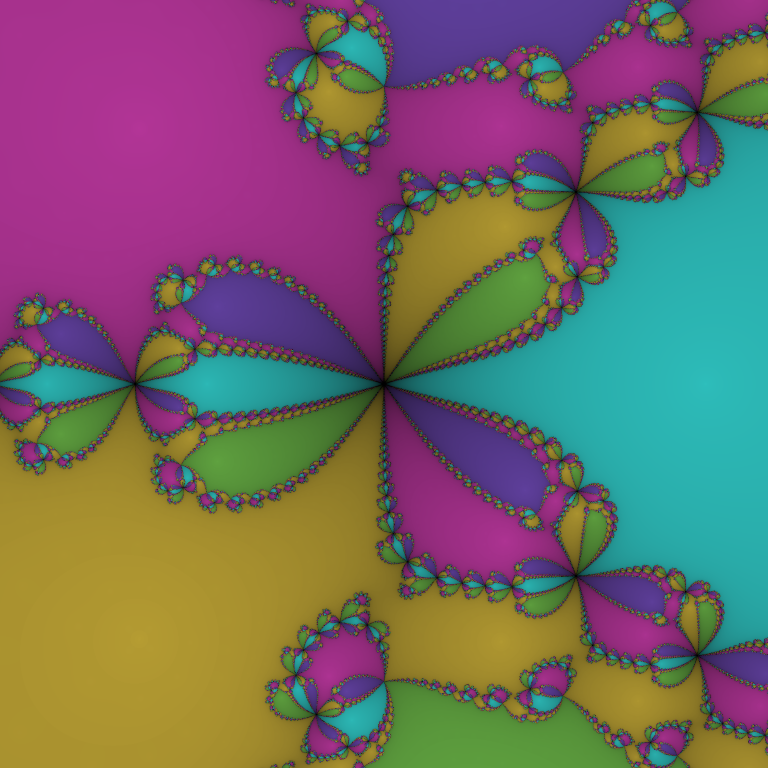
Write a Shadertoy shader that draws this background.

```glsl
const int MAX_STEPS = 48;
const float TOLERANCE = 1e-3;
const float FADE_PER_STEP = 0.022;

// Roots of z^5 + z^3 - 1
const vec2 ROOTS[5] = vec2[5](
    vec2(0.83762, 0.0),
    vec2(-0.63666, 0.66472), vec2(-0.63666, -0.66472),
    vec2(0.21785, 1.16694), vec2(0.21785, -1.16694));

const vec3 CYAN = vec3(0.18, 0.75, 0.74);
const vec3 MAGENTA = vec3(0.71, 0.21, 0.60);
const vec3 GOLD = vec3(0.72, 0.62, 0.20);
const vec3 PURPLE = vec3(0.39, 0.26, 0.64);
const vec3 GREEN = vec3(0.39, 0.66, 0.26);
const vec3 BASIN_COLORS[5] = vec3[5](CYAN, MAGENTA, GOLD, PURPLE, GREEN);

// Complex arithmetic
vec2 cmul(vec2 a, vec2 b) {
    return vec2(a.x * b.x - a.y * b.y, a.x * b.y + a.y * b.x);
}

// Scaling first keeps the squared length in range
vec2 cdiv(vec2 a, vec2 b) {
    float scale = max(max(abs(b.x), abs(b.y)), 1e-20);
    a /= scale;
    b /= scale;
    return cmul(a, vec2(b.x, -b.y)) / max(dot(b, b), 1e-20);
}

vec2 newtonStep(vec2 z) {
    vec2 z2 = cmul(z, z);
    vec2 z3 = cmul(z2, z);
    vec2 value = cmul(z3, z2) + z3 - vec2(1.0, 0.0);
    vec2 slope = 5.0 * cmul(z2, z2) + 3.0 * z2;
    return z - cdiv(value, slope);
}

// Index of the closest root in x, distance to it in y
vec2 nearestRoot(vec2 z) {
    vec2 nearest = vec2(0.0, 1e20);
    for (int i = 0; i < 5; i++) {
        float d = distance(z, ROOTS[i]);
        if (d < nearest.y) nearest = vec2(float(i), d);
    }
    return nearest;
}

// Basin hue, darkened by the fractional step count
vec3 basinColor(vec2 z) {
    vec2 nearest = nearestRoot(z);
    int steps = 0;
    for (int i = 0; i < MAX_STEPS; i++) {
        if (nearest.y < TOLERANCE) break;
        z = newtonStep(z);
        nearest = nearestRoot(z);
        steps++;
    }
    float d = clamp(nearest.y, 1e-6, TOLERANCE);
    float smoothSteps = float(steps) - log2(log(d) / log(TOLERANCE));
    float light = clamp(1.0 - FADE_PER_STEP * smoothSteps, 0.0, 1.0);
    return BASIN_COLORS[int(nearest.x)] * light;
}

void mainImage(out vec4 fragColor, in vec2 fragCoord) {
    // Average a 2 by 2 grid of samples
    vec3 color = vec3(0.0);
    for (int i = 0; i < 4; i++) {
        vec2 offset = vec2(i % 2, i / 2) * 0.5 - 0.25;
        vec2 z = (2.0 * (fragCoord + offset) - iResolution.xy)
               / min(iResolution.x, iResolution.y);
        color += 0.25 * basinColor(z);
    }
    fragColor = vec4(color, 1.0);
}
```
